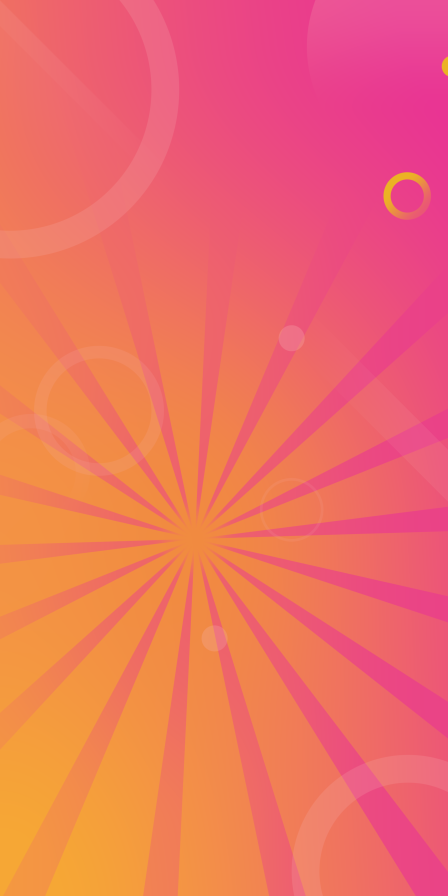
Reproduce this background procedurally as a Shadertoy shader.

```glsl
// Warm orange-to-magenta backdrop with a sunburst, translucent rings and gold accents.
#define ORANGE vec3(0.960, 0.620, 0.235)
#define MAGENTA vec3(0.912, 0.205, 0.575)
#define SUN_GLOW vec3(0.942, 0.550, 0.220)
#define GOLD vec3(0.920, 0.700, 0.140)
#define VEIL vec3(0.960, 0.700, 0.700)
#define SUN_CENTER vec2(0.435, 0.797)
#define RAY_COUNT 18.0
#define RAY_OFFSET 0.0785
#define RAY_HALF_ANGLE 0.048

// Soft coverage of a signed distance, about one pixel wide.
float cover(float dist) {
    float pixel = 1.0 / iResolution.x;
    return 1.0 - smoothstep(-0.7 * pixel, 0.7 * pixel, dist);
}

float disc(vec2 p, vec2 center, float radius) {
    return cover(length(p - center) - radius);
}

float ring(vec2 p, vec2 center, float radius, float halfWidth) {
    return cover(abs(length(p - center) - radius) - halfWidth);
}

// Position along the orange-magenta ramp: warm lower left, cool upper right.
float warmth(vec2 p) {
    float rise = smoothstep(0.85, 1.9, p.y) * (0.25 + 0.9 * p.x * (1.0 - p.x));
    float corner = 0.16 * smoothstep(0.7, 0.0, length(p));
    float tone = 0.05 + 0.07 * p.y + 0.6 * pow(p.x, 2.0) + rise - corner;
    return clamp(tone, -0.08, 1.0);
}

// Evenly spaced wedges, folded into one angular sector.
float sunburst(vec2 p) {
    vec2 q = p - SUN_CENTER;
    float radius = length(q);
    float sector = 6.2831853 / RAY_COUNT;
    float angle = atan(q.y, q.x) - RAY_OFFSET + 0.5 * sector;
    float folded = abs(mod(angle, sector) - 0.5 * sector);
    float strength = mix(0.28, 0.82, smoothstep(-0.15, 0.48, p.x));
    float leftSide = 1.0 - smoothstep(0.4, 0.85, p.x);
    strength *= 1.0 - 0.5 * leftSide * smoothstep(0.15, 0.65, radius);
    strength *= smoothstep(0.015, 0.1, radius);
    strength *= 1.0 - 0.85 * smoothstep(1.2, 1.75, p.y);
    return strength * cover(radius * sin(folded - RAY_HALF_ANGLE));
}

// Pale diagonal bands falling from left to right.
float streaks(vec2 p) {
    float s = p.x + p.y - 2.0;
    float upper = cover(s) * smoothstep(-0.35, 0.0, s) * smoothstep(0.46, 0.05, p.x);
    float core = cover(abs(s + 0.03) - 0.028) * smoothstep(0.4, 0.0, p.x);
    float lower = cover(abs(s + 0.062) - 0.058) * smoothstep(0.66, 0.95, p.x);
    return 0.07 * upper + 0.06 * core + 0.11 * lower;
}

void mainImage(out vec4 fragColor, in vec2 fragCoord) {
    vec2 p = fragCoord / iResolution.x;

    // Background ramp with a warm glow around the sun
    float tone = warmth(p);
    vec3 color = mix(ORANGE, MAGENTA, tone);
    vec2 fromSun = (p - SUN_CENTER) * vec2(1.0, 0.75);
    color = mix(color, SUN_GLOW, 0.65 * exp(-dot(fromSun, fromSun) / 0.07));

    // Rays, pinker on the left and deeper magenta on the right
    float rayTone = max(tone, mix(0.66, 0.90, smoothstep(0.45, 0.95, p.x)));
    color = mix(color, mix(ORANGE, MAGENTA, rayTone), sunburst(p));

    // Translucent light shapes
    color = mix(color, VEIL, streaks(p));
    float haze = disc(p, vec2(0.977, 1.896), 0.292) * smoothstep(1.74, 2.03, p.y);
    color = mix(color, VEIL, 0.22 * haze);
    color = mix(color, VEIL, 0.20 * ring(p, vec2(0.023, 1.800), 0.346, 0.031));
    color = mix(color, VEIL, 0.20 * ring(p, vec2(0.911, 0.055), 0.229, 0.031));
    color = mix(color, VEIL, 0.15 * ring(p, vec2(0.221, 1.083), 0.131, 0.014));
    float fade = smoothstep(0.84, 1.06, p.y);
    color = mix(color, VEIL, 0.12 * fade * ring(p, vec2(0.070, 0.945), 0.115, 0.016));
    color = mix(color, VEIL, 0.12 * ring(p, vec2(0.651, 0.862), 0.068, 0.003));
    color = mix(color, VEIL, 0.28 * disc(p, vec2(0.651, 1.245), 0.029));
    color = mix(color, VEIL, 0.25 * disc(p, vec2(0.479, 0.575), 0.029));

    // Gold accents; the ring dissolves toward its lower right
    vec2 ringCenter = vec2(0.909, 1.5625);
    float side = dot(p - ringCenter, vec2(0.7, -0.7));
    float goldFade = 1.0 - 0.8 * smoothstep(-0.035, 0.055, side);
    color = mix(color, GOLD, goldFade * ring(p, ringCenter, 0.045, 0.008));
    color = mix(color, GOLD, disc(p, vec2(1.010, 1.852), 0.024));

    fragColor = vec4(color, 1.0);
}
```
